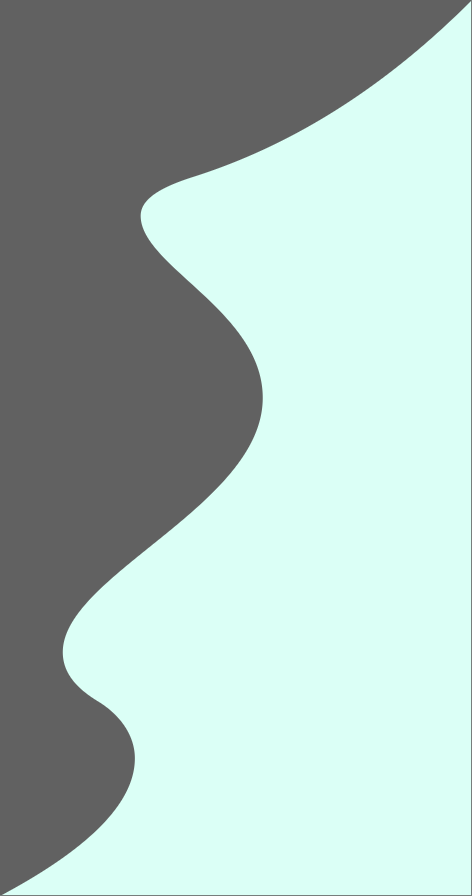
A WebGL 1 fragment shader for this background:

```glsl
precision highp float;
// A grey wavy mass on the left against a flat pale mint field.
// Its edge is a chain of cubic curves that always run downward, so each row
// is solved for its one crossing and turned into a smooth signed distance.

uniform vec2 u_resolution;

const vec3 MINT = vec3(0.86, 1.0, 0.965);
const vec3 GREY = vec3(0.38);

// Layout grid stretched over the canvas, with y running downward.
const vec2 GRID = vec2(406.0, 768.0);
const float RIM_WIDTH = 0.7;

// Joints of the edge, from top to bottom.
const vec2 TOP_CORNER    = vec2(406.0, 0.0);
const vec2 UPPER_SLOPE   = vec2(165.0, 152.0);
const vec2 UPPER_HOLLOW  = vec2(121.0, 185.0);
const vec2 MIDDLE_BULGE  = vec2(226.0, 341.0);
const vec2 LOWER_HOLLOW  = vec2(54.0, 559.0);
const vec2 LOWER_SLOPE   = vec2(84.0, 601.0);
const vec2 LOWER_BULGE   = vec2(116.0, 650.0);
const vec2 BOTTOM_CORNER = vec2(0.0, 768.0);

vec2 bezier(vec2 a, vec2 b, vec2 c, vec2 d, float t) {
  float s = 1.0 - t;
  return s * s * s * a + 3.0 * s * t * (s * b + t * c) + t * t * t * d;
}

vec2 bezierTangent(vec2 a, vec2 b, vec2 c, vec2 d, float t) {
  float s = 1.0 - t;
  return s * s * (b - a) + 2.0 * s * t * (c - b) + t * t * (d - c);
}

// Signed distance to a downward curve: negative on its left side.
float curveDistance(vec2 p, vec2 a, vec2 b, vec2 c, vec2 d) {
  float low = 0.0;
  float high = 1.0;
  for (int i = 0; i < 18; i++) {
    float mid = 0.5 * (low + high);
    if (bezier(a, b, c, d, mid).y < p.y) low = mid;
    else high = mid;
  }
  float t = 0.5 * (low + high);
  vec2 dir = normalize(bezierTangent(a, b, c, d, t));
  return (p.x - bezier(a, b, c, d, t).x) * dir.y;
}

// Pick the curve that spans the current row.
float edgeDistance(vec2 p) {
  if (p.y < UPPER_SLOPE.y)
    return curveDistance(p, TOP_CORNER, vec2(331.0, 75.0), vec2(251.0, 125.0), UPPER_SLOPE);
  if (p.y < UPPER_HOLLOW.y)
    return curveDistance(p, UPPER_SLOPE, vec2(137.0, 161.0), vec2(121.0, 171.0), UPPER_HOLLOW);
  if (p.y < MIDDLE_BULGE.y)
    return curveDistance(p, UPPER_HOLLOW, vec2(121.0, 228.0), vec2(226.0, 267.0), MIDDLE_BULGE);
  if (p.y < LOWER_HOLLOW.y)
    return curveDistance(p, MIDDLE_BULGE, vec2(226.0, 433.0), vec2(54.0, 493.0), LOWER_HOLLOW);
  if (p.y < LOWER_SLOPE.y)
    return curveDistance(p, LOWER_HOLLOW, vec2(54.0, 577.0), vec2(66.0, 590.0), LOWER_SLOPE);
  if (p.y < LOWER_BULGE.y)
    return curveDistance(p, LOWER_SLOPE, vec2(104.0, 613.0), vec2(116.0, 631.0), LOWER_BULGE);
  return curveDistance(p, LOWER_BULGE, vec2(116.0, 692.0), vec2(68.0, 732.0), BOTTOM_CORNER);
}

void main() {
  vec2 uv = gl_FragCoord.xy / u_resolution;
  vec2 p = vec2(uv.x, 1.0 - uv.y) * GRID;
  float pixel = GRID.y / u_resolution.y;

  // Grey mass, softened over one pixel.
  float grey = clamp(0.5 - edgeDistance(p) / pixel, 0.0, 1.0);

  // Hairline rim along the right and bottom borders.
  vec2 border = GRID - p;
  float rim = clamp(0.5 + (RIM_WIDTH - min(border.x, border.y)) / pixel, 0.0, 1.0);

  gl_FragColor = vec4(mix(MINT, GREY, max(grey, rim)), 1.0);
}
```
